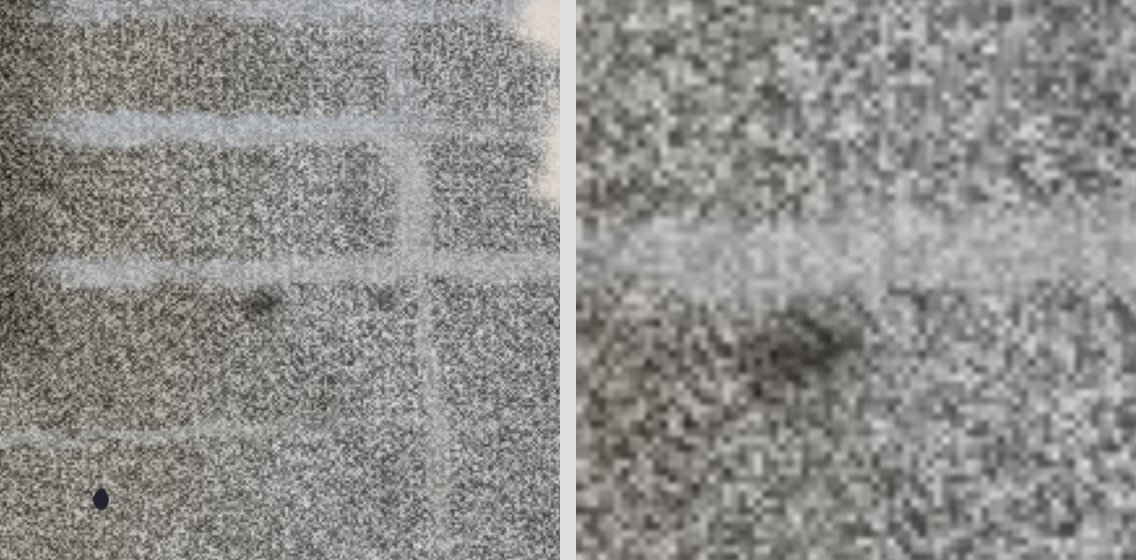
Left: the whole. Right: its middle third, enlarged.
Write a WebGL 2 fragment shader that draws this texture.

```glsl
#version 300 es
precision highp float;
// Speckled granite paving: four courses of blocks between worn, pale mortar joints.
// Courses widen toward the bottom; one leaning upright joint crosses them all.
// Layered value noise gives the grain, the ragged mortar, the stains and the glow.
uniform vec2 u_resolution;
out vec4 fragColor;

#define ROWS 4
#define GRAIN_SCALE 215.0
#define GRAIN_CONTRAST 0.62
#define MOTTLE 0.16
#define RAGGED 0.022
#define STONE_WARM vec3(0.530, 0.515, 0.490)
#define STONE_COOL vec3(0.550, 0.550, 0.548)
#define MORTAR_BLUE vec3(0.675, 0.690, 0.712)
#define MORTAR_PALE vec3(0.690, 0.685, 0.670)
#define GLOW vec3(0.860, 0.835, 0.805)
#define CHIP vec3(0.130, 0.140, 0.185)

// Per course or joint, from top to bottom
const vec4 BED_WIDTH = vec4(0.024, 0.030, 0.026, 0.015);
const vec4 BED_COVER = vec4(0.78, 0.95, 0.88, 0.72);
const vec4 UPRIGHT_WIDTH = vec4(0.026, 0.040, 0.017, 0.018);
const vec4 UPRIGHT_COVER = vec4(0.58, 0.95, 0.88, 0.58);

float hash(vec2 p) {
    return fract(sin(dot(p, vec2(127.1, 311.7))) * 43758.5453);
}

float noise(vec2 p) {
    vec2 i = floor(p), f = fract(p);
    f = f * f * (3.0 - 2.0 * f);
    return mix(mix(hash(i), hash(i + vec2(1, 0)), f.x),
               mix(hash(i + vec2(0, 1)), hash(i + vec2(1, 1)), f.x), f.y);
}

float fbm(vec2 p) {
    float sum = 0.0, amp = 0.5;
    for (int i = 0; i < 4; i++) {
        sum += amp * noise(p);
        p = mat2(1.6, 1.2, -1.2, 1.6) * p + 7.3;
        amp *= 0.5;
    }
    return sum / 0.9375;
}

// Soft ellipse: 1 at the centre, 0 at the radius
float blob(vec2 p, vec2 centre, vec2 radius) {
    return 1.0 - smoothstep(0.0, 1.0, length((p - centre) / radius));
}

// Feathered band around a line at signed distance d
float band(float d, float halfWidth) {
    return 1.0 - smoothstep(halfWidth * 0.45, halfWidth * 1.25, abs(d));
}

void main() {
    vec2 uv = gl_FragCoord.xy / u_resolution;
    float pixel = 1.0 / min(u_resolution.x, u_resolution.y);
    vec2 warp = vec2(fbm(uv * 24.0), fbm(uv * 24.0 + 41.0)) - 0.5;
    vec2 p = uv + RAGGED * 2.0 * warp;

    // Fine grain in two sizes
    float grain = 0.62 * noise(uv * GRAIN_SCALE)
                + 0.38 * noise(uv.yx * GRAIN_SCALE * 0.57 + 19.0) - 0.5;

    // Bed joints, worn unevenly along their length
    float mortar = 0.0, paleness = 0.0;
    float uprightWidth = UPRIGHT_WIDTH[0], uprightCover = UPRIGHT_COVER[0];
    for (int r = 0; r < ROWS; r++) {
        float row = float(r);
        float tilt = 0.005 * row * row;
        float d = p.y - (0.985 - 0.2 * row - 0.0165 * row * row + tilt * (uv.x - 0.5));
        float wear = smoothstep(0.18, 0.55, fbm(vec2(uv.x * 6.0, row * 5.0 + uv.y * 9.0)));
        float fade = row > 2.5 ? 1.0 - 0.6 * smoothstep(0.38, 0.60, uv.x)
                               : smoothstep(0.0, 0.18, uv.x);
        if (r == 1) fade *= 1.0 - 0.55 * smoothstep(0.66, 0.80, uv.x);
        float width = BED_WIDTH[r] * mix(0.65, 1.1, wear);
        float bed = band(d, width) * BED_COVER[r] * fade * mix(0.55, 1.0, wear);
        mortar = max(mortar, bed);
        float below = 1.0 - smoothstep(-0.02, 0.02, d);
        uprightWidth = mix(uprightWidth, UPRIGHT_WIDTH[r], below);
        uprightCover = mix(uprightCover, UPRIGHT_COVER[r], below);
        paleness = mix(paleness, row / 3.0, below);
    }

    // Upright joint, leaning to the right as it descends
    float lean = p.x - (0.797 - 0.095 * uv.y);
    float chalk = mix(0.6, 1.0, smoothstep(0.25, 0.6, fbm(uv * vec2(14.0, 9.0) + 3.0)));
    mortar = max(mortar, band(lean, uprightWidth) * uprightCover * chalk);

    // Stone tone: large mottling, dirty left edge, dark stains
    float mottle = fbm(uv * 7.0 + 11.0) - 0.5;
    vec3 color = mix(STONE_WARM, STONE_COOL, smoothstep(0.1, 0.8, uv.x + 0.4 * mottle));
    color += MOTTLE * mottle;
    color -= 0.13 * (1.0 - smoothstep(0.0, 0.16, p.x)) * smoothstep(0.1, 0.5, uv.y);
    float stain = blob(p, vec2(0.47, 0.462), vec2(0.055, 0.042))
                + blob(p, vec2(0.69, 0.463), vec2(0.035, 0.032))
                + 0.8 * blob(p, vec2(0.02, 0.595), vec2(0.06, 0.03))
                + 0.5 * blob(p, vec2(0.64, 0.68), vec2(0.05, 0.13));
    color -= 0.20 * stain;

    // Mortar covers the stone and softens its grain
    color = mix(color, mix(MORTAR_BLUE, MORTAR_PALE, paleness), mortar);
    float light = blob(p, vec2(1.0, 0.96), vec2(0.14, 0.10))
                + blob(p, vec2(1.02, 0.69), vec2(0.10, 0.13))
                + 0.6 * blob(p, vec2(1.02, 0.81), vec2(0.10, 0.10));
    light = smoothstep(0.0, 0.75, light);
    color = mix(color, GLOW, light);
    float contrast = GRAIN_CONTRAST * (1.0 - 0.62 * mortar) * (1.0 - 0.85 * light);
    color += grain * contrast * (1.0 - 0.5 * min(stain, 1.0));

    // Small dark chip, narrowing toward its top
    vec2 q = uv - vec2(0.181, 0.107) + 0.012 * warp;
    float chip = length(q / vec2(0.014 - 0.3 * max(q.y, 0.0), 0.019)) - 1.0;
    float edge = pixel / 0.014;
    color = mix(color, CHIP, 1.0 - smoothstep(-edge, edge, chip));

    fragColor = vec4(clamp(color, 0.0, 1.0), 1.0);
}
```
